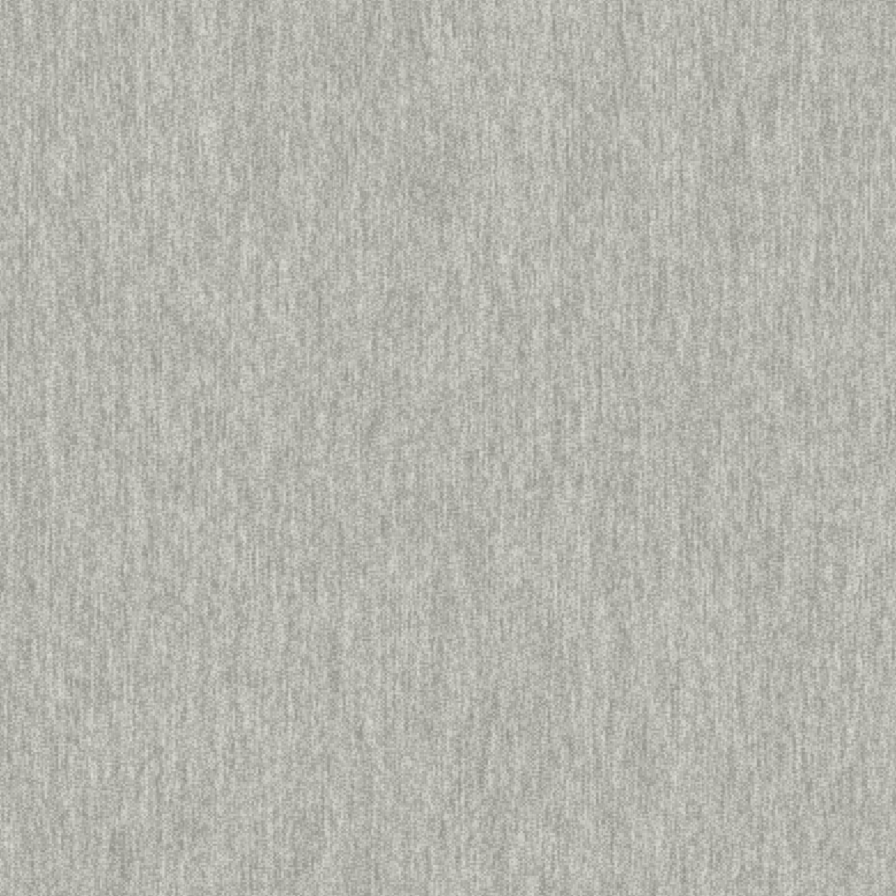
Give the GLSL for this texture, as a three.js fragment shader.

```glsl
varying vec2 vUv;

const vec3 DARK_YARN = vec3(0.65, 0.65, 0.62);
const vec3 LIGHT_YARN = vec3(0.76, 0.76, 0.73);
const float BASE_TONE = 0.57;

// Cells across and up the canvas for each layer
const vec2 GRAIN_CELLS = vec2(390.0, 420.0);
const vec2 DASH_CELLS = vec2(330.0, 90.0);
const vec2 THREAD_CELLS = vec2(300.0, 22.0);
const vec2 COLUMN_CELLS = vec2(110.0, 7.0);
const vec2 PATCH_CELLS = vec2(22.0, 9.0);

// Strength of each layer
const float GRAIN_AMOUNT = 1.3;
const float DASH_AMOUNT = 0.75;
const float THREAD_AMOUNT = 0.75;
const float COLUMN_AMOUNT = 0.2;
const float PATCH_AMOUNT = 0.12;

// Share of each cell left flat at either side, for crisp fibres
const float CRISPNESS = 0.15;

float hash(vec2 p) {
  return fract(sin(dot(p, vec2(12.9898, 78.233))) * 43758.5453);
}

// Value noise, centred on zero
float noise(vec2 p) {
  vec2 cell = floor(p);
  vec2 blend = smoothstep(CRISPNESS, 1.0 - CRISPNESS, fract(p));
  float low = mix(hash(cell), hash(cell + vec2(1.0, 0.0)), blend.x);
  float high = mix(hash(cell + vec2(0.0, 1.0)), hash(cell + vec2(1.0, 1.0)), blend.x);
  return mix(low, high, blend.y) - 0.5;
}

// One upright thread, its cells starting at a random height
float thread(float column, float height, float seed) {
  return noise(vec2(column + seed, height + 9.0 * hash(vec2(column, seed))));
}

// Vertical streaks blended from neighbouring threads
float streaks(vec2 p, float seed) {
  float column = floor(p.x);
  float blend = smoothstep(CRISPNESS, 1.0 - CRISPNESS, fract(p.x));
  return mix(thread(column, p.y, seed), thread(column + 1.0, p.y, seed), blend);
}

void main() {
  // Fine fibre grain
  float tone = BASE_TONE + GRAIN_AMOUNT * noise(vUv * GRAIN_CELLS);

  // Upright threads, short and long
  tone += DASH_AMOUNT * streaks(vUv * DASH_CELLS, 17.0);
  tone += THREAD_AMOUNT * streaks(vUv * THREAD_CELLS, 53.0);

  // Faint uneven shading of the cloth
  tone += COLUMN_AMOUNT * streaks(vUv * COLUMN_CELLS, 91.0);
  tone += PATCH_AMOUNT * noise(vUv * PATCH_CELLS + 37.0);

  gl_FragColor = vec4(mix(DARK_YARN, LIGHT_YARN, tone), 1.0);
}
```
